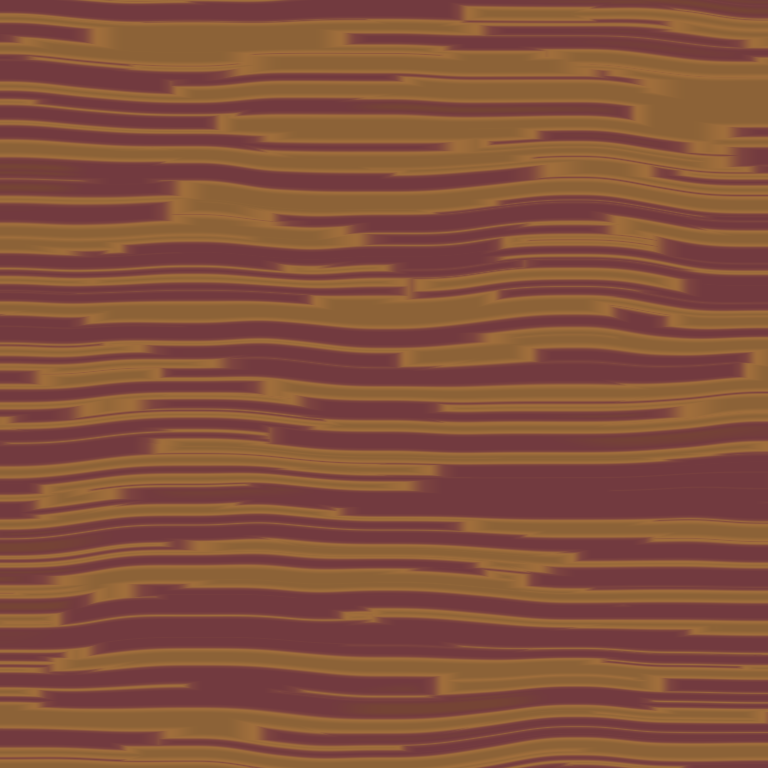
Give the GLSL for this texture, as a Shadertoy shader.

```glsl
// Wavy horizontal wood grain: maroon and ochre brush streaks with soft blunt ends.

const vec3 OCHRE        = vec3(0.550, 0.386, 0.216);
const vec3 OCHRE_RIM    = vec3(0.632, 0.434, 0.234);
const vec3 MAROON       = vec3(0.447, 0.228, 0.246);
const vec3 MAROON_RIM   = vec3(0.485, 0.262, 0.250);
const vec3 BROWN        = vec3(0.462, 0.275, 0.198);

const int   LAYERS      = 7;                   // alternating maroon and ochre
const vec2  CELL        = vec2(1.0, 0.046);    // one streak per cell
const vec2  HALF_LENGTH = vec2(0.14, 0.50);    // shortest, longest
const vec2  HALF_THICK  = vec2(0.0052, 0.0135);// thinnest, thickest
const vec2  END_SLOPE   = vec2(0.10, 0.24);    // low values fade the ends longer
const float EDGE        = 0.0018;              // half width of a streak's edge
const float RIM         = 0.0070;              // reach of the bright ochre rim
const float WAVE        = 0.036;               // height of the grain's waves

// Integer hash: three values in 0..1 per lattice point
vec3 hash3(ivec3 cell) {
    uvec3 v = uvec3(cell) * 1664525u + 1013904223u;
    v.x += v.y * v.z; v.y += v.z * v.x; v.z += v.x * v.y;
    v ^= v >> 16u;
    v.x += v.y * v.z; v.y += v.z * v.x; v.z += v.x * v.y;
    return vec3(v >> 8u) / 16777216.0;
}

float noise(vec2 p, int seed) {
    ivec2 i = ivec2(floor(p));
    vec2 f = fract(p);
    f = f * f * f * (f * (f * 6.0 - 15.0) + 10.0);
    float a = hash3(ivec3(i, seed)).x;
    float b = hash3(ivec3(i + ivec2(1, 0), seed)).x;
    float c = hash3(ivec3(i + ivec2(0, 1), seed)).x;
    float d = hash3(ivec3(i + ivec2(1, 1), seed)).x;
    return mix(mix(a, b, f.x), mix(c, d, f.x), f.y);
}

// Depth inside the nearest streak of a layer, negative outside
float streakDepth(vec2 p, int layer) {
    p += hash3(ivec3(layer, 71, 13)).xy * CELL;
    ivec2 home = ivec2(floor(p / CELL));
    float depth = -1.0;
    for (int y = -1; y <= 1; y++)
    for (int x = -1; x <= 1; x++) {
        ivec2 id = home + ivec2(x, y);
        vec3 place = hash3(ivec3(id, layer));
        vec3 shape = hash3(ivec3(id, layer + 50));
        place.y = mix(0.2, 0.8, place.y);
        vec2 offset = abs(p - (vec2(id) + place.xy) * CELL);
        float thick = mix(HALF_THICK.x, HALF_THICK.y, shape.x);
        float len = mix(HALF_LENGTH.x, HALF_LENGTH.y, shape.y);
        float slope = mix(END_SLOPE.x, END_SLOPE.y, shape.z);
        depth = max(depth, min(thick - offset.y, (len - offset.x) * slope));
    }
    return depth;
}

void mainImage(out vec4 fragColor, in vec2 fragCoord) {
    vec2 uv = fragCoord / iResolution.y;

    // Bend the grain
    vec2 p = uv;
    p.y += WAVE * (noise(uv * vec2(4.0, 4.5), 101) - 0.5);
    p.y += 0.3 * WAVE * (noise(uv * vec2(8.0, 9.0), 102) - 0.5);

    // Paint streaks over each other: positive depth is maroon, negative ochre
    float depth = -0.03;
    for (int i = 0; i < LAYERS; i++) {
        float s = streakDepth(p, i);
        depth = (i % 2 == 0) ? max(depth, s) : min(depth, -s);
    }

    // Shade both woods by their depth, with brown stains in the maroon
    float stain = smoothstep(0.68, 0.92, noise(p * vec2(3.5, 13.0), 103));
    vec3 ochre = mix(OCHRE, OCHRE_RIM, smoothstep(-RIM, -EDGE * 0.5, depth));
    vec3 maroon = mix(MAROON_RIM, MAROON, smoothstep(0.001, 0.0045, depth));
    maroon = mix(maroon, BROWN, 0.8 * stain * smoothstep(0.002, 0.009, depth));

    float edge = max(EDGE, 0.75 / iResolution.y);
    fragColor = vec4(mix(ochre, maroon, smoothstep(-edge, edge, depth)), 1.0);
}
```
